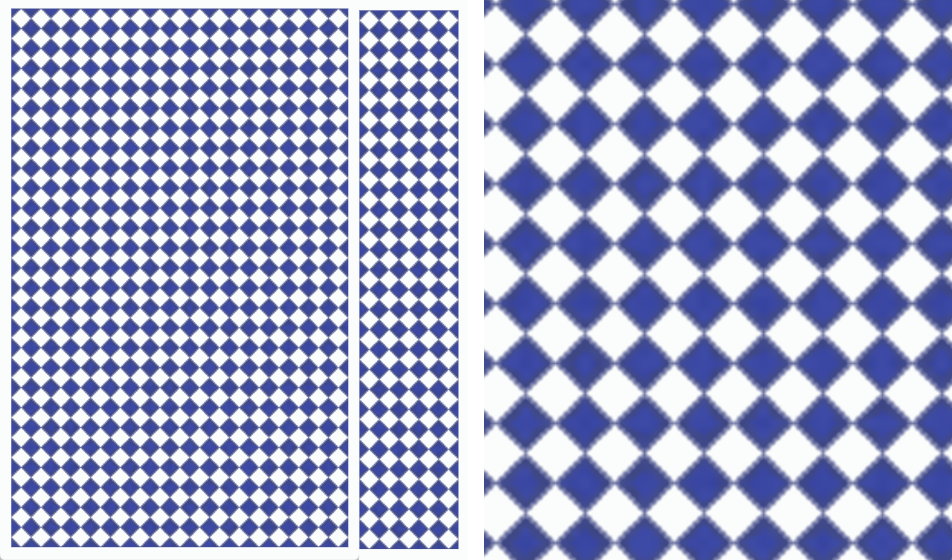
Left, the full canvas; right, a detail of the centre.
This pattern is drawn by a Shadertoy shader. Its source:

```glsl
const vec2 CANVAS = vec2(0.836, 1.0);
const vec3 PAPER = vec3(0.985, 0.99, 0.99);
const vec3 CORE_BLUE = vec3(0.23, 0.28, 0.64);
const vec3 RIM_BLUE = vec3(0.255, 0.29, 0.53);
const vec3 CORNER_GREY = vec3(0.72, 0.73, 0.75);

float hash(vec2 p) {
    vec3 q = fract(p.xyx * vec3(0.1031, 0.1030, 0.0973));
    q += dot(q, q.yzx + 33.33);
    return fract((q.x + q.y) * q.z);
}

float valueNoise(vec2 p) {
    vec2 i = floor(p), f = fract(p);
    f = f * f * (3.0 - 2.0 * f);
    float low = mix(hash(i), hash(i + vec2(1, 0)), f.x);
    float high = mix(hash(i + vec2(0, 1)), hash(i + vec2(1, 1)), f.x);
    return mix(low, high, f.y);
}

float boxDistance(vec2 p, vec2 halfSize, float radius) {
    vec2 q = abs(p) - halfSize + radius;
    return length(max(q, 0.0)) + min(max(q.x, q.y), 0.0) - radius;
}

// Positive inside a diamond, negative between diamonds, in cell units
float diamondDepth(vec2 cell) {
    vec2 q = abs(fract(cell + 0.5) - 0.5);
    return (0.5 - q.x - q.y) * 0.70711;
}

// Small stair teeth along both diagonal directions
float serration(vec2 cell) {
    vec2 diagonal = vec2(cell.x + cell.y, cell.x - cell.y);
    vec2 wave = cos(diagonal * 6.28319 * 6.0);
    return 0.008 * (wave.x + wave.y);
}

vec3 diamondColor(vec2 cell, float pixel) {
    float grain = valueNoise(cell * 5.0) - 0.5;
    float depth = diamondDepth(cell) + serration(cell) + 0.02 * grain;
    float softness = max(0.075, pixel);
    float ink = smoothstep(-softness, softness, depth);

    // Each diamond has its own slight shift in tone
    float tone = hash(floor(cell + 0.5)) - 0.5;
    float core = smoothstep(0.06, 0.23, depth + 0.06 * tone + 0.08 * grain);
    vec3 blue = mix(RIM_BLUE, CORE_BLUE, core) + 0.03 * grain;
    return mix(PAPER, blue, ink);
}

vec3 drawPanel(vec3 base, vec2 p, vec2 corner, vec2 size, vec2 count, float pixel) {
    vec2 local = p - corner;
    vec2 cell = local / size * count;
    float edge = boxDistance(local - 0.5 * size, 0.5 * size, 0.0);
    float inside = 1.0 - smoothstep(-0.6 * pixel, 0.6 * pixel, edge);
    vec3 color = diamondColor(cell, pixel * count.y / size.y);

    // Faint rules along the top and bottom
    float ruleDistance = min(abs(local.y), abs(size.y - local.y));
    float rule = 1.0 - smoothstep(0.0008, 0.0008 + pixel, ruleDistance);
    color = mix(color, RIM_BLUE, 0.55 * rule);
    return mix(base, color, inside);
}

// Grey shows outside the rounded lower corners of the wide sheet
vec3 drawSheet(vec2 p, vec2 size, float radius, float pixel) {
    vec2 center = vec2(0.5 * size.x, size.y);
    float edge = boxDistance(p - center, size * vec2(0.5, 1.0), radius);
    float outside = smoothstep(-pixel, pixel, edge);
    float nearSheet = 1.0 - smoothstep(size.x - pixel, size.x + pixel, p.x);
    float nearBase = 1.0 - smoothstep(radius, radius + pixel, p.y);
    return mix(PAPER, CORNER_GREY, outside * nearSheet * nearBase);
}

void mainImage(out vec4 fragColor, in vec2 fragCoord) {
    vec2 p = fragCoord / iResolution.xy * CANVAS;
    float pixel = 1.0 / iResolution.y;

    vec3 color = drawSheet(p, vec2(0.641, 1.0), 0.009, pixel);
    color = drawPanel(color, p, vec2(0.0202, 0.0228), vec2(0.602, 0.962), vec2(17, 27), pixel);
    color = drawPanel(color, p, vec2(0.642, 0.0195), vec2(0.177, 0.962), vec2(5, 27), pixel);
    fragColor = vec4(color, 1.0);
}
```
